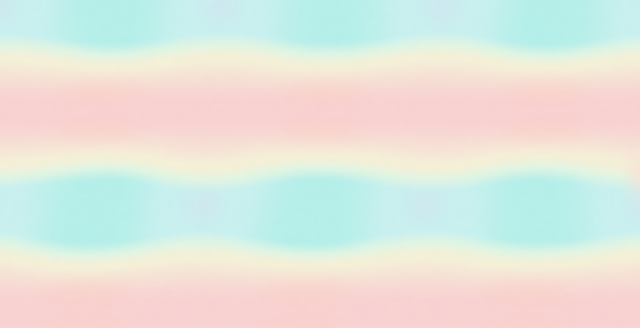
Reproduce this background procedurally as a WebGL 1 fragment shader.

```glsl
precision highp float;

uniform vec2 u_resolution;

// Lengths are in canvas heights.
#define BAND_PERIOD 0.607
#define BAND_CENTER 0.357
#define SWELL_PERIOD 0.676
#define SWELL_CENTER 0.281
#define SWELL_HEIGHT 0.018
#define SWELL_LEAN 0.084
#define GRAIN 0.008

const float TAU = 6.2831853;
const vec3 TEAL  = vec3(0.71, 0.935, 0.912);
const vec3 SKY   = vec3(0.785, 0.94, 0.935);
const vec3 LILAC = vec3(0.82, 0.895, 0.94);
const vec3 MINT  = vec3(0.875, 0.96, 0.89);
const vec3 CREAM = vec3(0.958, 0.94, 0.845);
const vec3 PEACH = vec3(0.963, 0.885, 0.835);
const vec3 PINK  = vec3(0.97, 0.822, 0.82);
const vec3 CORAL = vec3(0.98, 0.815, 0.78);

float hash(vec2 p) {
  p = fract(p * vec2(0.1031, 0.1137));
  p += dot(p, p.yx + 33.33);
  return fract((p.x + p.y) * p.x * 7.31);
}

float noise(vec2 p) {
  vec2 i = floor(p);
  vec2 f = fract(p);
  f = f * f * (3.0 - 2.0 * f);
  return mix(mix(hash(i), hash(i + vec2(1.0, 0.0)), f.x),
             mix(hash(i + vec2(0.0, 1.0)), hash(i + vec2(1.0, 1.0)), f.x), f.y);
}

// Pastel ramp from the middle of a blue band to the middle of a pink one.
vec3 ramp(float d, vec3 blue) {
  vec3 c = mix(blue, MINT, smoothstep(0.07, 0.122, d));
  c = mix(c, CREAM, smoothstep(0.105, 0.155, d));
  c = mix(c, PEACH, smoothstep(0.15, 0.215, d));
  return mix(c, PINK, smoothstep(0.19, 0.275, d));
}

float blob(vec2 p, vec2 radius) {
  p /= radius;
  return exp(-dot(p, p));
}

void main() {
  vec2 p = gl_FragCoord.xy / u_resolution.y;
  float aspect = u_resolution.x / u_resolution.y;

  // Position within the repeating bands and their leaning swells.
  float y = p.y - BAND_CENTER;
  float bandY = (fract(y / BAND_PERIOD + 0.5) - 0.5) * BAND_PERIOD;
  float swellX = (p.x - SWELL_CENTER - SWELL_LEAN * y) / SWELL_PERIOD;
  float swell = cos(TAU * swellX);
  float d = abs(bandY);

  // Blue bands swell at the teal pools; the pink stays straight.
  float wander = noise(p * vec2(5.0, 7.0)) - 0.5;
  float bend = SWELL_HEIGHT * swell + 0.01 * wander;
  float depth = d - bend * (1.0 - smoothstep(0.14, 0.28, d));

  // Teal pools alternate with pale sky and faint lilac spots.
  vec3 blue = mix(SKY, TEAL, smoothstep(-0.6, 1.0, swell + 0.3 * wander));
  float gapX = (fract(swellX) - 0.5) * SWELL_PERIOD;
  blue = mix(blue, LILAC, 0.6 * blob(vec2(gapX, bandY - 0.015), vec2(0.06, 0.055)));
  vec3 color = ramp(depth, blue);

  // Warm coral tints above and below each teal pool.
  float warmth = blob(vec2(d - 0.25, 0.0), vec2(0.045));
  color = mix(color, CORAL, 0.45 * warmth * smoothstep(0.0, 1.0, swell));

  // Peach smudge at the right edge.
  color = mix(color, PEACH, 0.75 * blob(p - vec2(aspect, 0.475), vec2(0.04, 0.065)));

  // Soft paper grain.
  float paper = 0.6 * noise(p * 110.0) + 0.4 * noise(p * vec2(35.0, 60.0));
  color += GRAIN * (paper - 0.5);
  gl_FragColor = vec4(color, 1.0);
}
```
